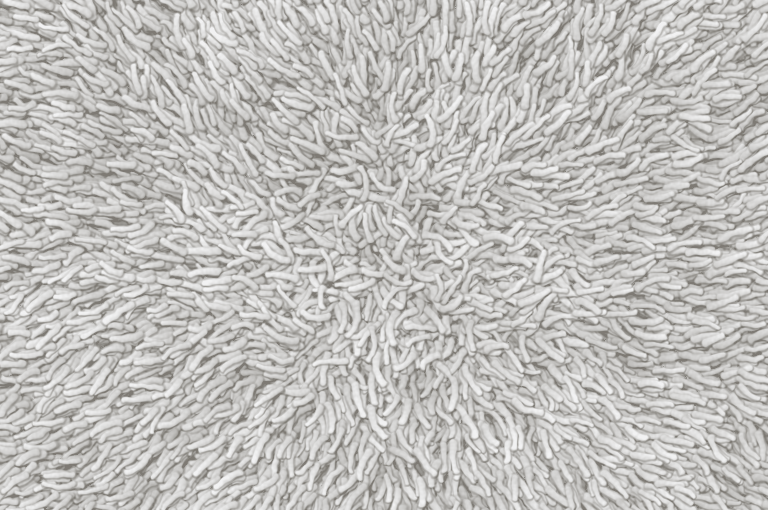
Reproduce this texture procedurally as a Shadertoy shader.

```glsl
#define CELL 0.0245
#define STRANDS_PER_CELL 3
#define HALF_LENGTH 0.031
#define RADIUS 0.0080
#define HALO 1.85
#define SHADOW 0.29
#define SOFTNESS 0.0028
#define WHORL vec2(0.78, 0.46)
#define LIGHT vec2(-0.45, 0.89)
#define PILE_TONE 0.835
#define SHADE_COLOR vec3(0.57, 0.56, 0.54)
#define CREST_COLOR vec3(0.92, 0.92, 0.92)

const int LAYERS = 6;
const float GAP_TONE = 0.58;

vec3 hash3(vec2 p) {
    vec3 q = fract(p.xyx * vec3(0.1031, 0.1030, 0.0973));
    q += dot(q, q.yxz + 33.33);
    return fract((q.xxy + q.yzz) * q.zyx);
}

float gradientNoise(vec2 p) {
    vec2 i = floor(p), f = p - i;
    vec2 u = f * f * f * (f * (f * 6.0 - 15.0) + 10.0);
    vec2 o = vec2(0.0, 1.0);
    float a = dot(hash3(i).xy * 2.0 - 1.0, f);
    float b = dot(hash3(i + o.yx).xy * 2.0 - 1.0, f - o.yx);
    float c = dot(hash3(i + o.xy).xy * 2.0 - 1.0, f - o.xy);
    float d = dot(hash3(i + o.yy).xy * 2.0 - 1.0, f - o.yy);
    return mix(mix(a, b, u.x), mix(c, d, u.x), u.y);
}

// Tangled near the whorl, combed outward elsewhere
float tangleAt(vec2 p) {
    return 1.0 - smoothstep(0.02, 0.5, length(p - WHORL));
}

float pileAngle(vec2 p, float tangle, float jitter) {
    vec2 fromWhorl = p - WHORL;
    float drift = gradientNoise(p * 4.0 + 40.0) + gradientNoise(p * 12.0 + 60.0);
    return atan(fromWhorl.y, fromWhorl.x) + drift * (1.0 + 1.5 * tangle)
        + (jitter - 0.5) * mix(0.75, 2.4, tangle);
}

// One bent, tapering strand: height, tone, cover, shadow
vec4 strand(vec2 offset, vec2 root, vec3 shape, vec3 style) {
    float tangle = tangleAt(root);
    float angle = pileAngle(root, tangle, shape.x);
    vec2 along = vec2(cos(angle), sin(angle));
    vec2 across = vec2(-along.y, along.x);
    vec2 q = vec2(dot(offset, along), dot(offset, across));

    float halfLength = HALF_LENGTH * mix(0.55, 1.0, shape.y);
    float bend = (shape.z - 0.5) * mix(0.45, 0.8, tangle);
    float x = clamp(q.x, -halfLength, halfLength);
    float reach = x / halfLength;
    float radius = RADIUS * mix(0.7, 1.0, style.x) * (0.9 - 0.1 * reach);
    float slope = 2.0 * bend * reach;
    vec2 away = vec2(q.x - x, (q.y - bend * x * reach) * inversesqrt(1.0 + slope * slope));
    float dist = length(away);

    // Rounded body lit from above, brighter toward the raised tip
    vec2 normal = (along * away.x + across * away.y) / radius;
    float facing = clamp(dot(normal, LIGHT), -1.0, 1.0);
    float dome = max(0.0, 1.0 - dot(normal, normal));
    float tone = PILE_TONE + 0.055 * facing + 0.07 * (dome - 0.6)
        + 0.17 * (style.y - 0.85) + 0.035 * reach + 0.05 * (style.z - 0.5);

    float cover = 1.0 - smoothstep(-SOFTNESS, SOFTNESS, dist - radius);
    float shadow = SHADOW * (1.0 - smoothstep(0.8 * radius, radius * HALO, dist));
    shadow *= 0.75 - 0.5 * facing;
    return vec4(style.y, tone, cover, shadow);
}

void mainImage(out vec4 fragColor, in vec2 fragCoord) {
    vec2 p = fragCoord / iResolution.y;

    // Uneven yarn outlines
    vec2 wobble = vec2(gradientNoise(p * 55.0), gradientNoise(p * 55.0 + 90.0));
    vec2 yarn = p + 0.0045 * wobble;
    vec2 home = floor(yarn / CELL);

    vec4 layers[LAYERS];
    for (int k = 0; k < LAYERS; k++) layers[k] = vec4(-1.0, GAP_TONE, 0.0, 0.0);

    // Gather the topmost strands, sorted by height
    for (int j = -2; j <= 2; j++)
    for (int i = -2; i <= 2; i++)
    for (int n = 0; n < STRANDS_PER_CELL; n++) {
        vec2 cell = home + vec2(i, j);
        vec2 seed = cell + float(n) * vec2(137.0, 71.0) + 200.0;
        vec3 place = hash3(seed);
        vec2 root = (cell + place.xy) * CELL;
        vec2 offset = yarn - root;
        if (length(offset) > 2.0 * CELL) continue;

        vec3 shape = hash3(seed + 311.0);
        vec3 style = vec3(place.z, hash3(seed + 523.0).xy);
        vec4 s = strand(offset, root, shape, style);
        if (s.z + s.w <= 0.0) continue;
        for (int k = 0; k < LAYERS; k++) {
            if (s.x > layers[k].x) {
                vec4 lower = layers[k];
                layers[k] = s;
                s = lower;
            }
        }
    }

    // Stack from the bottom up, each strand shading those below
    float tone = GAP_TONE;
    for (int k = LAYERS - 1; k >= 0; k--) {
        tone = mix(tone * (1.0 - layers[k].w), layers[k].y, layers[k].z);
    }

    // Fibre fuzz and broad unevenness of the pile
    tone += 0.05 * gradientNoise(p * 150.0) + 0.06 * gradientNoise(p * 3.5 + 9.0)
        + 0.06 * gradientNoise(p * 11.0 + 25.0);
    tone = clamp(tone, 0.48, 0.95);

    vec3 color = mix(SHADE_COLOR, CREST_COLOR, (tone - 0.56) / 0.36);
    fragColor = vec4(clamp(color, 0.0, 1.0), 1.0);
}
```
